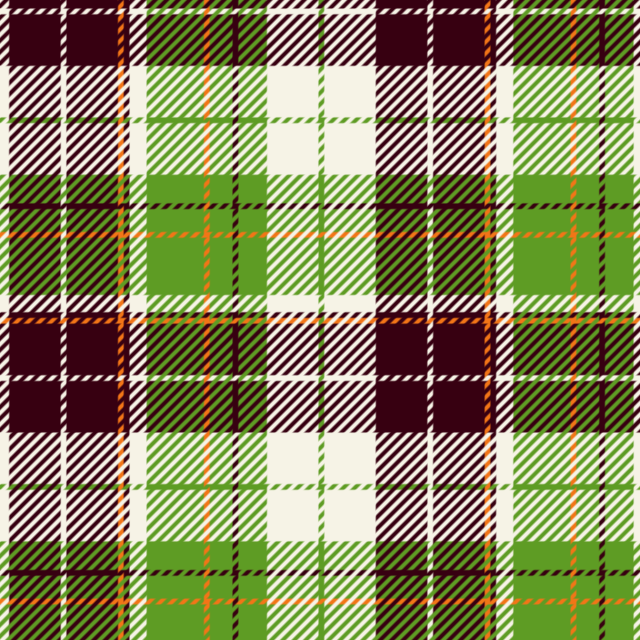
This pattern is drawn by a three.js fragment shader. Its source:

```glsl
// Tartan cloth: one asymmetric sett of coloured bands is used for both
// warp (columns) and weft (rows), and a diagonal 2/2 twill decides which
// of the two shows on top. All lengths are measured in threads.
#define REPEATS 1.7455
#define SETT 128.0
#define ORIGIN vec2(0.0143, 0.3242)
#define TWILL 4.0
#define TWILL_PHASE 0.0
#define SOFT 0.42
#define CREAM vec3(0.965, 0.953, 0.902)
#define MAROON vec3(0.215, 0.0, 0.065)
#define GREEN vec3(0.37, 0.61, 0.14)
#define ORANGE vec3(0.95, 0.46, 0.09)

varying vec2 vUv;

// Soft coverage of a band from start to end, wrapping with the sett.
float band(float thread, float start, float end) {
  float center = 0.5 * (start + end);
  float offset = mod(thread - center + 0.5 * SETT, SETT) - 0.5 * SETT;
  float dist = abs(offset) - 0.5 * (end - start);
  return 1.0 - smoothstep(-SOFT, SOFT, dist);
}

// Colour of the yarn at a thread position: broad bands, then fine lines.
vec3 yarn(float thread) {
  vec3 color = CREAM;
  color = mix(color, MAROON, band(thread, 0.0, 42.0));
  color = mix(color, GREEN, band(thread, 48.0, 90.0));
  color = mix(color, CREAM, band(thread, 18.0, 20.0));
  color = mix(color, ORANGE, band(thread, 38.0, 40.0));
  color = mix(color, ORANGE, band(thread, 68.0, 70.0));
  color = mix(color, MAROON, band(thread, 78.0, 80.0));
  return mix(color, GREEN, band(thread, 108.0, 110.0));
}

// Share of warp on top: equal diagonal stripes rising to the right.
float warpOnTop(vec2 thread) {
  float phase = fract((thread.x - thread.y) / TWILL + TWILL_PHASE);
  float dist = (abs(phase - 0.5) - 0.25) * TWILL * 0.7071;
  return 1.0 - smoothstep(-SOFT, SOFT, dist);
}

void main() {
  vec2 thread = (vUv - ORIGIN) * REPEATS * SETT;
  vec3 cloth = mix(yarn(thread.y), yarn(thread.x), warpOnTop(thread));
  gl_FragColor = vec4(cloth, 1.0);
}
```
